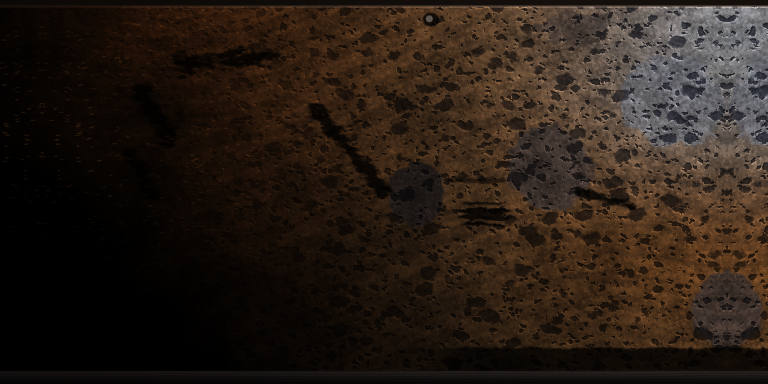
This texture is drawn by a Shadertoy shader. Its source:

```glsl
const float MIRROR_LEFT = 0.11;
const float MIRROR_RIGHT = 1.893;
const float TOP_RAIL = 0.983;
const float BOTTOM_RAIL = 0.034;
const float RELIEF = 0.42;
const float PIT_DARKNESS = 0.62;
const vec2 LIGHT_STEP = vec2(0.0022, 0.0034);
const vec2 SHEEN_CENTER = vec2(1.95, 0.91);
const vec2 SHEEN_SIZE = vec2(0.46, 0.36);
const vec3 WOOD = vec3(0.335, 0.222, 0.125);
const vec3 RED_WOOD = vec3(0.36, 0.18, 0.07);
const vec3 SHEEN = vec3(0.50, 0.52, 0.55);
const vec3 SLATE = vec3(0.22, 0.19, 0.185);
const vec3 BARE_METAL = vec3(0.42, 0.435, 0.47);
const vec3 GLINT = vec3(0.17, 0.10, 0.04);

vec2 hash2(vec2 c) {
    c = vec2(dot(c, vec2(127.1, 311.7)), dot(c, vec2(269.5, 183.3)));
    return fract(sin(c) * 43758.5);
}

// Cellular noise: nearest distance and the id of that cell
vec2 cells(vec2 p) {
    vec2 base = floor(p), nearest = vec2(9.0, 0.0);
    for (int y = -1; y <= 1; y++)
    for (int x = -1; x <= 1; x++) {
        vec2 c = base + vec2(x, y);
        vec2 h = hash2(c);
        float d = length(c + h - p);
        if (d < nearest.x) nearest = vec2(d, fract(h.x * 7.3 + h.y * 3.7));
    }
    return nearest;
}

// Layered sines, rotated and doubled per octave
float waves(vec2 p) {
    float sum = 0.0, amp = 0.5;
    for (int i = 0; i < 5; i++) {
        sum += amp * sin(p.x + 1.4 * sin(p.y * 1.1)) * cos(p.y + 0.8 * sin(p.x));
        p = mat2(1.2, 1.6, -1.6, 1.2) * p + 1.7;
        amp *= 0.58;
    }
    return sum;
}

// Chips of three sizes with ragged outlines
float pits(vec2 p) {
    float depth = 0.0, scale = 19.0;
    vec2 warp = vec2(waves(p * 55.0), waves(p * 55.0 + 4.0)) * 0.010;
    for (int i = 0; i < 3; i++) {
        vec2 c = cells((p + warp) * scale * vec2(0.8, 1.15) + float(i) * 5.3);
        float radius = 0.38 * smoothstep(0.52, 1.0, c.y);
        depth = max(depth, smoothstep(radius + 0.08, radius - 0.08, c.x) * step(0.52, c.y));
        scale *= 1.85;
    }
    return depth;
}

float height(vec2 p) {
    return 0.35 * waves(p * 75.0) + 0.22 * cells(p * 105.0).x - 0.75 * pits(p);
}

float blob(vec2 p, vec2 center, vec2 size, float ragged) {
    return smoothstep(1.06, 0.92, length((p - center) / size) + ragged);
}

float stroke(vec2 p, vec2 a, vec2 b, float width, float ragged) {
    vec2 ab = b - a;
    float along = clamp(dot(p - a, ab) / dot(ab, ab), 0.0, 1.0);
    return smoothstep(1.2, 0.4, length(p - a - ab * along) / width + ragged);
}

void mainImage(out vec4 fragColor, in vec2 fragCoord) {
    vec2 p = fragCoord / iResolution.y;
    float px = 1.0 / iResolution.y;
    vec2 q = vec2(MIRROR_RIGHT - abs(p.x - MIRROR_RIGHT), p.y);
    q.x = MIRROR_LEFT + abs(q.x - MIRROR_LEFT);
    float broad = waves(q * 9.0), fine = waves(q * 38.0);

    // Diagonal falloff and cool reflected light
    float light = smoothstep(0.25, 1.15, 0.5 * p.x + 0.45 * p.y + 0.06 * broad);
    vec3 col = mix(RED_WOOD, WOOD, smoothstep(0.3, 1.2, p.x)) * light;
    float arc = q.y - 0.16 * sin(2.6 * q.x - 2.6) + 0.012 * broad;
    col *= 1.0 + 0.07 * sin(arc * 95.0) + 0.06 * sin(arc * 243.0);
    float amber = exp(-pow((p.y - 0.38) / 0.19, 2.0)) * smoothstep(1.2, 1.8, p.x);
    col *= mix(vec3(1.0), vec3(1.04, 0.92, 0.68), amber);
    vec2 s = (p - SHEEN_CENTER) / SHEEN_SIZE;
    col = mix(col, SHEEN, 0.88 * exp(-dot(s, s)));

    // Worn patches
    float rag = 0.22 * broad + 0.16 * fine;
    float slate = blob(q, vec2(1.435, 0.56), vec2(0.115, 0.12), rag);
    slate = max(slate, blob(q, vec2(MIRROR_RIGHT, 0.20), vec2(0.092, 0.095), rag));
    slate = max(slate, 0.65 * blob(q, vec2(1.49, 0.93), vec2(0.09, 0.04), rag * 2.0));
    col = mix(col, SLATE, slate * 0.78);
    float stain = blob(q, vec2(1.082, 0.497), vec2(0.08, 0.078), rag);
    col = mix(col, SLATE * 0.48, stain * 0.85);
    float metal = blob(q, vec2(1.74, 0.73), vec2(0.125, 0.12), rag * 1.4);
    col = mix(col, BARE_METAL, metal * 0.7);

    // Surface relief and chips
    float slope = height(q) - height(q + LIGHT_STEP);
    float pit = pits(q) * smoothstep(0.1, 1.1, p.x);
    col *= 1.0 + 0.16 * broad + 0.24 * fine + 0.3 * (cells(q * 130.0).y - 0.5);
    col = mix(col, col * vec3(0.85, 0.9, 1.1) * (1.0 - PIT_DARKNESS), pit * 0.8);
    col *= clamp(1.0 + RELIEF * slope, 0.3, 1.9);

    // Dark gouges
    float tear = 0.9 * waves(q * vec2(45.0, 90.0));
    float gouge = stroke(q, vec2(0.82, 0.72), vec2(1.0, 0.50), 0.021, tear);
    gouge = max(gouge, stroke(q, vec2(0.47, 0.83), vec2(0.70, 0.85), 0.032, tear + 0.2));
    gouge = max(gouge, stroke(q, vec2(0.37, 0.76), vec2(0.44, 0.64), 0.026, tear));
    gouge = max(gouge, stroke(q, vec2(0.34, 0.60), vec2(0.39, 0.50), 0.022, tear));
    gouge = max(gouge, stroke(q, vec2(1.51, 0.50), vec2(1.64, 0.465), 0.014, tear));
    float streaks = 0.5 * sin(q.y * 330.0 + 2.0 * fine) + 0.3 * tear;
    gouge = max(gouge, stroke(q, vec2(1.225, 0.445), vec2(1.30, 0.44), 0.027, streaks));
    gouge = max(gouge, 0.6 * stroke(q, vec2(1.17, 0.53), vec2(1.31, 0.53), 0.008, tear));
    col *= 1.0 - 0.82 * gouge;

    // Warm scratches catching light in the dark half
    vec2 scratch = cells((q + 0.008 * fine) * vec2(28.0, 95.0));
    float glint = smoothstep(0.26, 0.05, scratch.x) * step(0.68, scratch.y);
    glint *= smoothstep(0.15, 0.65, p.y) * smoothstep(1.35, 0.5, p.x);
    col += GLINT * glint * (0.5 + 0.5 * broad);

    // Small stud near the top
    vec2 stud = p - vec2(1.122, 0.948);
    float studDist = length(stud * vec2(1.0, 1.15)) + 0.002 * fine;
    col *= 1.0 - 0.8 * smoothstep(0.025, 0.017, studDist);
    col += vec3(0.30, 0.29, 0.28) * smoothstep(0.011, 0.007, length(stud + vec2(0.004, -0.003)));

    // Shadow above the lower rail
    float band = smoothstep(0.098, 0.090, p.y + 0.004 * fine) * smoothstep(1.0, 1.3, p.x);
    col *= 1.0 - 0.76 * band;

    // Rails with thin lit edges
    float across = smoothstep(0.0, 1.8, p.x);
    float bottom = smoothstep(BOTTOM_RAIL + px, BOTTOM_RAIL - px, p.y);
    float bevel = smoothstep(0.0, BOTTOM_RAIL, p.y);
    vec3 rail = vec3(0.125, 0.108, 0.10) * (0.25 + 0.75 * bevel) * mix(0.6, 1.1, across);
    col = mix(col, rail * (1.0 + 0.15 * sin(p.y * 900.0 + 3.0 * broad)), bottom);
    float top = smoothstep(TOP_RAIL - px, TOP_RAIL + px, p.y);
    col = mix(col, vec3(0.075, 0.055, 0.042) * mix(0.6, 1.1, across), top);
    float edge = smoothstep(0.003 + px, 0.001, abs(p.y - TOP_RAIL));
    col += edge * mix(vec3(0.06, 0.035, 0.02), vec3(0.22, 0.19, 0.17), across);

    fragColor = vec4(clamp(col, 0.0, 1.0), 1.0);
}
```
